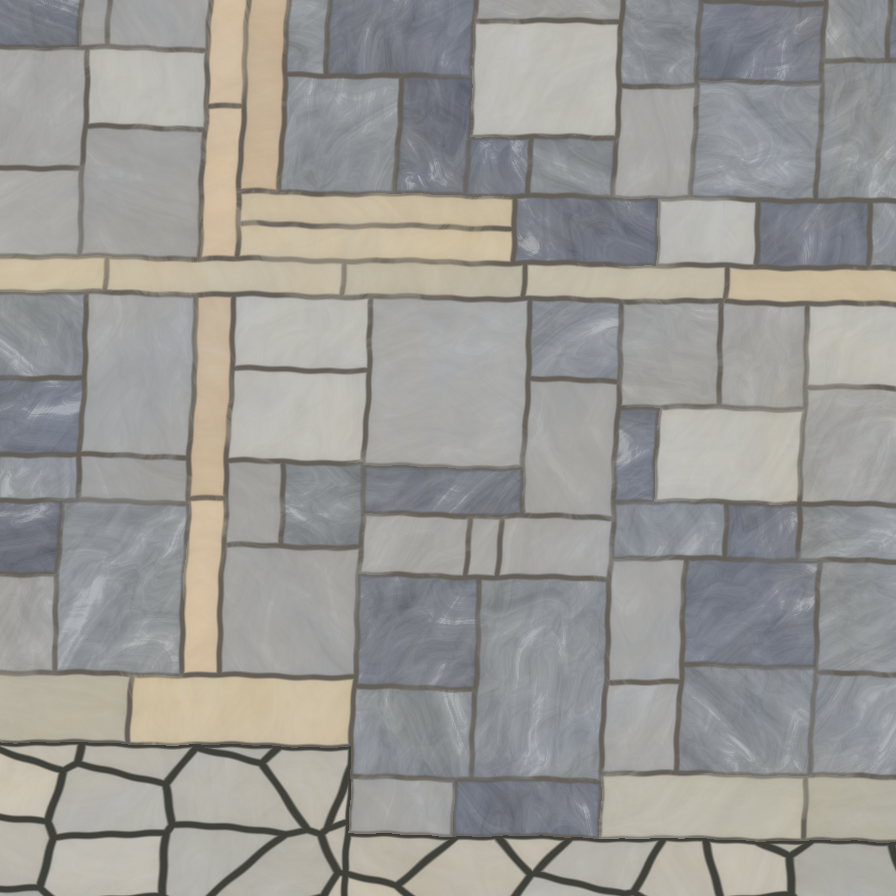
Write a WebGL 2 fragment shader that draws this texture.

```glsl
#version 300 es
precision highp float;
// Weathered stone paving: marbled grey slabs, cream bands and broken stones.
// Slabs come from repeated guillotine cuts of a leaning plane, the broken
// stones from cellular noise, and the marbling from layered, warped sines.

#define LEAN vec2(0.045, 0.015)       // tilt of the upright and level joints
#define BAND_Y vec2(0.675, 0.715)     // level cream band
#define BAND_X vec2(0.235, 0.277)     // upright cream band
#define SLAB_SIZE vec2(0.14, 0.23)    // range of the longest slab side
#define JOINT_WIDTH 0.0024
#define SOFTNESS 0.0022
#define BROKEN_SCALE 12.0
#define VEIN_SCALE 24.0
#define JOINT_COLOR vec3(0.39, 0.37, 0.34)
#define GAP_COLOR vec3(0.25, 0.25, 0.23)

const int SLAB = 0, CREAM = 1, BROKEN = 2;

uniform vec2 u_resolution;
out vec4 fragColor;

struct Rect { vec2 lo; vec2 hi; };

float hash(vec2 p) {
    vec3 q = fract(p.xyx * vec3(13.103, 11.369, 17.137) + 0.37);
    q += dot(q, q.yzx + 33.33);
    return fract((q.x + q.y) * q.z);
}

// Keeps the side of the cut that holds p; true when p lies below the cut.
bool cut(inout Rect r, vec2 p, int axis, float at) {
    bool below = p[axis] < at;
    if (below) r.hi[axis] = min(r.hi[axis], at);
    else r.lo[axis] = max(r.lo[axis], at);
    return below;
}

bool cutBand(inout Rect r, vec2 p, int axis, vec2 range) {
    bool below = cut(r, p, axis, range.x);
    return cut(r, p, axis, range.y) && !below;
}

// Large layout: bands, fields of slabs and the broken edge at the bottom.
int layout_(inout Rect r, vec2 p) {
    if (cutBand(r, p, 1, BAND_Y)) return CREAM;
    if (p.y > BAND_Y.y) {
        if (cutBand(r, p, 0, BAND_X)) return CREAM;
        if (p.x < BAND_X.x) return SLAB;
        if (!cut(r, p, 1, 0.79)) return cut(r, p, 0, 0.322) ? CREAM : SLAB;
        if (!cut(r, p, 0, 0.585)) return SLAB;
        cut(r, p, 1, 0.754);
        return CREAM;
    }
    if (cut(r, p, 0, 0.43)) {
        if (!cut(r, p, 1, 0.25)) return cutBand(r, p, 0, BAND_X) ? CREAM : SLAB;
        return cut(r, p, 1, 0.172) ? BROKEN : CREAM;
    }
    if (cut(r, p, 1, 0.075)) return BROKEN;
    if (cut(r, p, 0, 0.71)) return SLAB;
    return cut(r, p, 1, 0.148) ? CREAM : SLAB;
}

// Splits the longer side until the stone is small enough.
void subdivide(inout Rect r, vec2 p, int kind) {
    for (int i = 0; i < 8; i++) {
        vec2 size = r.hi - r.lo, mid = r.lo + r.hi;
        float limit = kind == CREAM ? 0.34 : mix(SLAB_SIZE.x, SLAB_SIZE.y, hash(mid + 3.1));
        if (max(size.x, size.y) < limit) break;
        float h = hash(mid * 1.7 + 5.3);
        float ratio = h < 0.16 && kind == SLAB ? 0.22 : mix(0.36, 0.64, h);
        int axis = size.x > size.y ? 0 : 1;
        cut(r, p, axis, mix(r.lo[axis], r.hi[axis], ratio));
    }
}

vec2 seedPoint(vec2 cell) {
    return cell + 0.1 + 0.8 * vec2(hash(cell + 0.7), hash(cell * 1.3 + 9.2));
}

// Cellular noise: nearest seed in xy, distance to the cell border in z.
vec3 brokenStone(vec2 p) {
    vec2 base = floor(p), nearest = base;
    float best = 9.0, border = 9.0;
    for (int k = 0; k < 25; k++) {
        vec2 s = seedPoint(base + vec2(k % 5 - 2, k / 5 - 2));
        float d = distance(p, s);
        if (d < best) { best = d; nearest = s; }
    }
    for (int k = 0; k < 25; k++) {
        vec2 s = seedPoint(base + vec2(k % 5 - 2, k / 5 - 2)), gap = s - nearest;
        if (dot(gap, gap) > 1e-5)
            border = min(border, dot(0.5 * (s + nearest) - p, normalize(gap)));
    }
    return vec3(nearest, border);
}

// Layered sines, each layer turned and bent by the one before.
float marble(vec2 p, float seed) {
    float sum = 0.0, amp = 0.5;
    p += seed * 37.0;
    for (int i = 0; i < 6; i++) {
        p = mat2(0.8, 0.6, -0.6, 0.8) * p + 0.9 * sin(p.yx * 1.1 + seed * 9.0);
        sum += amp * sin(p.x) * cos(p.y * 0.8);
        p *= 1.75;
        amp *= 0.72;
    }
    return sum;
}

vec3 slabColor(float h) {
    if (h < 0.23) return vec3(0.47, 0.485, 0.52);
    if (h < 0.54) return vec3(0.555, 0.57, 0.585);
    if (h < 0.86) return vec3(0.645, 0.643, 0.635);
    return vec3(0.73, 0.725, 0.70);
}

void main() {
    vec2 uv = gl_FragCoord.xy / u_resolution;
    vec2 p = uv + LEAN * vec2(1.0 - uv.y, uv.x);
    p += 0.0011 * sin(p.yx * vec2(41.0, 37.0)) + 0.0006 * sin(p.yx * 143.0);

    // Find the stone and its distance to the joint
    Rect r = Rect(vec2(-0.04), vec2(1.09));
    int kind = layout_(r, p);
    if (kind != BROKEN) subdivide(r, p, kind);
    vec2 side = min(p - r.lo, r.hi - p), id = r.lo + r.hi;
    float edge = min(side.x, side.y), width = JOINT_WIDTH;
    if (kind == BROKEN) {
        vec3 stone = brokenStone(p * BROKEN_SCALE * vec2(0.8, 1.0));
        edge = min(edge, stone.z / BROKEN_SCALE);
        id = stone.xy;
        width *= 1.3;
    }

    // Stone colour
    float h = hash(id * 2.3 + 1.9), tone = hash(id + 7.7);
    bool upright = r.hi.y - r.lo.y > r.hi.x - r.lo.x;
    vec3 color = slabColor(h);
    if (kind == CREAM)
        color = upright ? vec3(0.80, 0.725, 0.62)
              : mix(vec3(0.71, 0.70, 0.65), vec3(0.81, 0.75, 0.64), h);
    if (kind == BROKEN) color = mix(vec3(0.67, 0.67, 0.65), vec3(0.78, 0.75, 0.69), h);
    color += 0.045 * (tone - 0.5);

    // Marbling: cloudy streaks, pale veins and fine grain
    float angle = tone * 3.14, c = cos(angle), s = sin(angle);
    vec2 grain = mat2(c, s, -s, c) * p * VEIN_SCALE * vec2(1.0, 1.9);
    float cloud = marble(grain, h), fine = marble(grain * 3.3, tone);
    float strength = kind == SLAB ? mix(1.0, 0.35, smoothstep(0.45, 0.7, h)) : 0.28;
    color += strength * (0.065 * cloud + 0.035 * fine);
    float vein = smoothstep(0.45, 1.1, cloud + 0.45 * fine);
    color = mix(color, vec3(0.72, 0.73, 0.74), 0.55 * strength * vein);
    color += vec3(0.012, 0.004, -0.014) * marble(p * 11.0, 0.4);

    // Joints, some of them worn or filled
    float blur = max(SOFTNESS, 1.0 / u_resolution.y);
    float joint = 1.0 - smoothstep(width - 0.5 * blur, width + blur, edge);
    float depth = kind == BROKEN ? 1.0 : mix(0.55, 1.0, smoothstep(-0.5, 0.3, marble(p * 15.0, 0.8)));
    color *= 1.0 - 0.07 * exp(-edge * 220.0);
    color = mix(color, kind == BROKEN ? GAP_COLOR : JOINT_COLOR, joint * depth);
    fragColor = vec4(clamp(color, 0.0, 1.0), 1.0);
}
```
